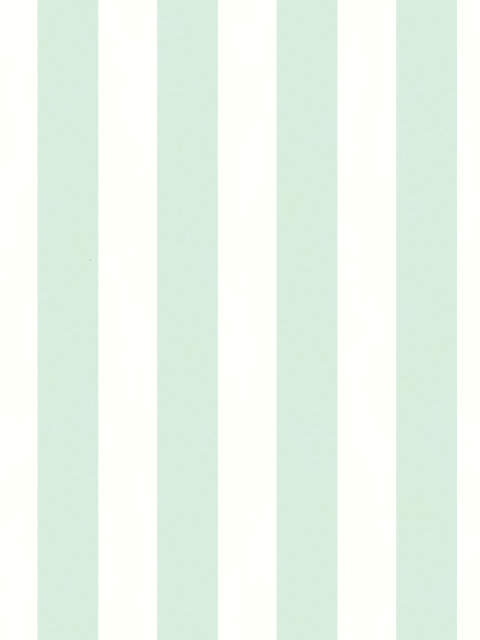
Give the GLSL for this pattern, as a WebGL 2 fragment shader.

```glsl
#version 300 es
precision highp float;

uniform vec2 u_resolution;
out vec4 fragColor;

const vec3 CREAM = vec3(1.0, 1.0, 0.982);
const vec3 MINT_WARM = vec3(0.848, 0.932, 0.860);
const vec3 MINT_COOL = vec3(0.852, 0.930, 0.884);
const float PERIOD = 0.2491;
const float FIRST_CENTER = 0.1415;
const float HALF_WIDTH = 0.0634;

vec2 hashGradient(vec2 cell) {
    vec3 q = fract(cell.xyx * vec3(0.1031, 0.1030, 0.0973));
    q += dot(q, q.yzx + 33.33);
    float angle = 6.28319 * fract((q.x + q.y) * q.z);
    return vec2(cos(angle), sin(angle));
}

// Gradient noise, roughly -0.7 to 0.7
float gradientNoise(vec2 p) {
    vec2 i = floor(p);
    vec2 f = p - i;
    vec2 u = f * f * f * (f * (f * 6.0 - 15.0) + 10.0);
    float a = dot(hashGradient(i), f);
    float b = dot(hashGradient(i + vec2(1, 0)), f - vec2(1, 0));
    float c = dot(hashGradient(i + vec2(0, 1)), f - vec2(0, 1));
    float d = dot(hashGradient(i + vec2(1, 1)), f - vec2(1, 1));
    return mix(mix(a, b, u.x), mix(c, d, u.x), u.y);
}

float fbm(vec2 p, int octaves) {
    float sum = 0.0;
    float amplitude = 1.0;
    for (int i = 0; i < octaves; i++) {
        sum += amplitude * gradientNoise(p);
        p = p * 2.1 + vec2(17.3, 9.1);
        amplitude *= 0.6;
    }
    return sum;
}

// Signed distance to the nearest vertical stripe
float stripeDistance(float x, float center, float period, float halfWidth) {
    float local = mod(x - center + 0.5 * period, period) - 0.5 * period;
    return abs(local) - halfWidth;
}

float coverage(float dist, float pixel) {
    return 1.0 - smoothstep(-0.75 * pixel, 0.75 * pixel, dist);
}

// Soft mottling with a cooler rim along the stripe edges
vec3 mintPaint(vec2 p, float dist) {
    float tint = 0.38 + 0.65 * fbm(p * vec2(9.0, 6.0), 4);
    tint += 0.35 * smoothstep(-0.012, 0.0, dist);
    float mottle = fbm(p * vec2(60.0, 85.0), 3);
    vec3 paint = mix(MINT_WARM, MINT_COOL, clamp(tint + 0.3 * mottle, 0.0, 1.0));
    return paint + 0.008 * mottle * vec3(1.0, 0.5, 0.8);
}

vec3 creamPaper(vec2 p) {
    float shade = fbm(p * vec2(14.0, 4.0), 3);
    return CREAM + vec3(0.002, 0.002, 0.008) * shade;
}

void main() {
    vec2 p = gl_FragCoord.xy / u_resolution.x;
    float pixel = 1.0 / u_resolution.x;

    float dist = stripeDistance(p.x, FIRST_CENTER, PERIOD, HALF_WIDTH);
    vec3 color = mix(creamPaper(p), mintPaint(p, dist), coverage(dist, pixel));

    // Lone fleck in the paint
    float fleck = length(p - vec2(0.188, 0.791)) - 0.0018;
    color = mix(color, vec3(0.68, 0.78, 0.70), 0.7 * coverage(fleck, pixel));

    fragColor = vec4(clamp(color, 0.0, 1.0), 1.0);
}
```
